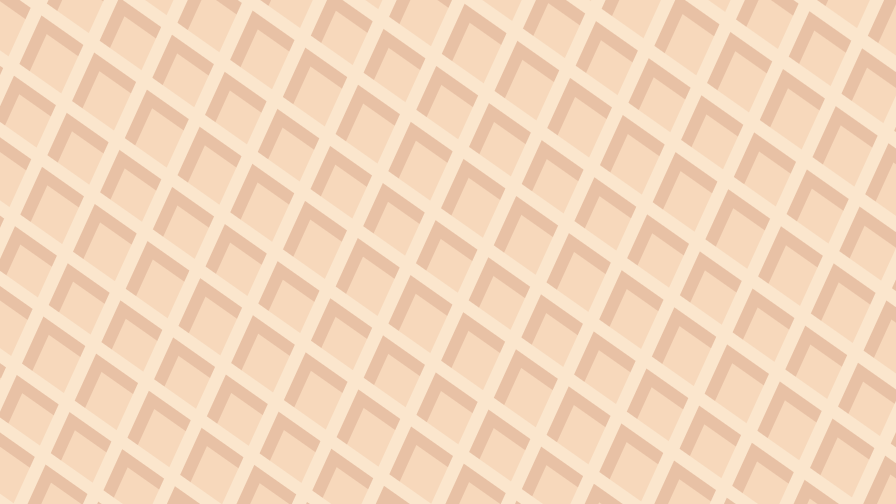
A WebGL 2 fragment shader for this pattern:

```glsl
#version 300 es
precision highp float;
// Slanted waffle grid: pale bars around sunken cells shaded on their upper two sides.

uniform vec2 u_resolution;
out vec4 outColor;

const vec3 BAR_COLOR    = vec3(0.984, 0.902, 0.804);
const vec3 CELL_COLOR   = vec3(0.968, 0.847, 0.733);
const vec3 SHADOW_COLOR = vec3(0.910, 0.757, 0.647);

// Lattice in canvas heights, measured from the upper left with y downward.
const vec2 ANCHOR   = vec2(0.7099, 0.4722);
const vec2 ALONG    = vec2(0.1046, 0.0736);
const vec2 ACROSS   = vec2(-0.0514, 0.1127);
const float BAR     = 0.205;  // bar width, as a share of one repeat
const float SHADOW  = 0.197;  // shadow width, same unit
const float TALL    = 1.05;   // height of every second row; the others take the rest of 2

float cross2(vec2 a, vec2 b) {
    return a.x * b.y - a.y * b.x;
}

// Coordinates of p along the two lattice directions.
vec2 toLattice(vec2 p, vec2 a, vec2 b) {
    return vec2(cross2(p, b), cross2(a, p)) / cross2(a, b);
}

// Rows grow slightly wider toward the upper right.
float rowPosition(float v) {
    float s = v / 1.0144;
    return s + 0.004 * s * s;
}

// Position inside a row (x) and that row's height (y), for alternating rows.
vec2 alternatingRow(float v, float tall, float bar) {
    float t = mod(v + 0.5 * bar, 2.0);
    vec2 row = t < tall ? vec2(t, tall) : vec2(t - tall, 2.0 - tall);
    return row - vec2(0.5 * bar, 0.0);
}

// Smooth coverage of the box from lo to hi.
float boxCoverage(vec2 p, vec2 lo, vec2 hi, vec2 pixel) {
    vec2 d = min(p - lo, hi - p) / pixel;
    vec2 c = clamp(d + 0.5, 0.0, 1.0);
    return c.x * c.y;
}

void main() {
    vec2 p = gl_FragCoord.xy / u_resolution.y;
    p.y = 1.0 - p.y;

    // Place within one repeat
    vec2 q = toLattice(p - ANCHOR, ALONG, ACROSS);
    vec2 row = alternatingRow(rowPosition(q.y), TALL, BAR);
    float column = fract(q.x + 0.5 * BAR) - 0.5 * BAR;
    vec2 cell = vec2(column, row.x);

    // One pixel in lattice units
    vec2 pixel = vec2(length(ACROSS), length(ALONG))
               / (cross2(ALONG, ACROSS) * u_resolution.y);

    // Sunken cell, then its lit floor
    vec2 corner = vec2(1.0, row.y) - BAR;
    float hole = boxCoverage(cell, vec2(0.0), corner, pixel);
    float lit = boxCoverage(cell, vec2(SHADOW), corner + 1.0, pixel);

    vec3 color = mix(BAR_COLOR, mix(SHADOW_COLOR, CELL_COLOR, lit), hole);
    outColor = vec4(color, 1.0);
}
```
